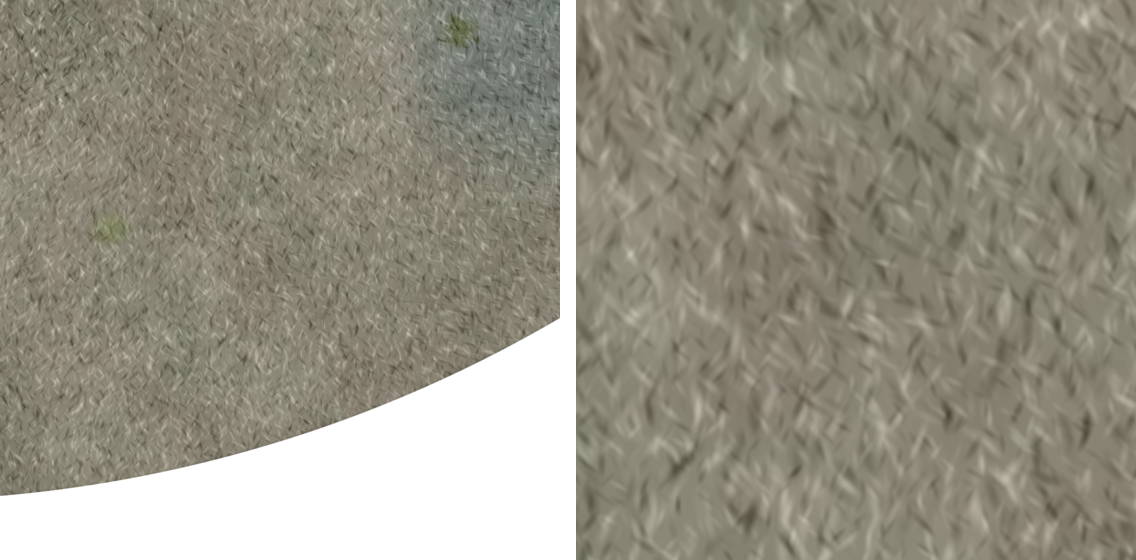
Left: the whole. Right: its middle third, enlarged.
Reproduce this texture procedurally as a three.js fragment shader.

```glsl
// Dry, matted grass ground ending in a wide circular arc above plain white.
// Cellular noise scatters soft tilted blades at three scales; smooth noise
// adds broad patches of tan and olive, with a cool corner and a green tuft.

#define GROUND_COLOR vec3(0.533, 0.516, 0.455)
#define COOL_COLOR vec3(0.465, 0.490, 0.468)
#define TUFT_COLOR vec3(0.360, 0.385, 0.240)
#define MOSS_COLOR vec3(0.480, 0.500, 0.330)
#define ARC_CENTER vec2(-0.2, 2.476)
#define ARC_RADIUS 2.37
#define EDGE_SOFTNESS 0.0016
#define BLADE_CELLS 56.0
#define BLADE_SHAPE vec2(0.30, 0.95)
#define BLADE_SPREAD 1.9
#define BLADE_CONTRAST 0.125
#define PATCH_CONTRAST 0.055

varying vec2 vUv;

vec2 hash2(vec2 p) {
  vec3 q = fract(p.xyx * vec3(0.1031, 0.1030, 0.0973));
  q += dot(q, q.yzx + 33.33);
  return fract((q.xx + q.yz) * q.zy);
}

// Smooth value noise, centred on zero
float valueNoise(vec2 p) {
  vec2 cell = floor(p);
  vec2 f = fract(p);
  f = f * f * (3.0 - 2.0 * f);
  float low = mix(hash2(cell).x, hash2(cell + vec2(1.0, 0.0)).x, f.x);
  float high = mix(hash2(cell + vec2(0.0, 1.0)).x, hash2(cell + 1.0).x, f.x);
  return mix(low, high, f.y) - 0.5;
}

// Light and dark blades, one soft ellipse per cell
float blades(vec2 uv, float cells, float lean, float seed) {
  vec2 p = uv * cells;
  vec2 home = floor(p);
  float sum = 0.0;
  for (int j = -1; j <= 1; j++) {
    for (int i = -1; i <= 1; i++) {
      vec2 cell = home + vec2(float(i), float(j));
      vec2 traits = hash2(cell + seed + 71.0);
      vec2 offset = p - cell - hash2(cell + seed);
      float angle = lean + (traits.x - 0.5) * BLADE_SPREAD;
      vec2 along = vec2(sin(angle), cos(angle));
      vec2 across = vec2(along.y, -along.x);
      vec2 local = vec2(dot(offset, across), dot(offset, along));
      float body = 1.0 - smoothstep(0.0, 1.0, length(local / BLADE_SHAPE));
      sum += (traits.y * 2.0 - 1.0) * body;
    }
  }
  return sum;
}

// Round spot with a ragged rim
float spot(vec2 uv, vec2 center, vec2 size, float ragged) {
  return 1.0 - smoothstep(0.2, 1.0, length((uv - center) / size) + ragged);
}

vec3 ground(vec2 uv) {
  float broad = valueNoise(uv * 6.0 + 13.0);
  float clumps = valueNoise(uv * 21.0 + 40.0);
  float hue = valueNoise(uv * 9.0 + 70.0) + 0.6 * valueNoise(uv * 30.0 + 90.0);

  // Blades lean further left toward the right side
  float lean = mix(0.1, -0.5, uv.x) + 0.5 * broad;
  float grain = blades(uv, BLADE_CELLS, lean, 5.0)
    + blades(uv, BLADE_CELLS * 1.45, lean, 131.0)
    + 0.7 * blades(uv, BLADE_CELLS * 2.0, lean, 277.0);

  // Broad colour zones and small green growth
  float cool = spot(uv, vec2(0.98, 0.93), vec2(0.42, 0.30), broad * 0.4);
  float moss = spot(uv, vec2(0.20, 0.59), vec2(0.05, 0.04), clumps * 0.6);
  float tuft = spot(uv, vec2(0.82, 0.945), vec2(0.045, 0.04), grain * 0.3);
  float rough = spot(uv, vec2(0.02, 0.92), vec2(0.30, 0.35), broad * 0.4);

  vec3 color = mix(GROUND_COLOR, COOL_COLOR, cool * 0.9);
  color = mix(color, MOSS_COLOR, moss * 0.6);
  color = mix(color, TUFT_COLOR, tuft * 0.8);
  color += hue * vec3(0.020, -0.006, 0.004);
  color += PATCH_CONTRAST * (broad + clumps) - 0.015 * rough;
  return color + BLADE_CONTRAST * (1.0 + 0.3 * rough) * grain;
}

void main() {
  float outside = distance(vUv, ARC_CENTER) - ARC_RADIUS;
  float white = smoothstep(-EDGE_SOFTNESS, EDGE_SOFTNESS, outside);
  float rim = smoothstep(-0.006, 0.0, outside);
  vec3 color = ground(vUv) - 0.05 * rim;
  gl_FragColor = vec4(mix(color, vec3(1.0), white), 1.0);
}
```
